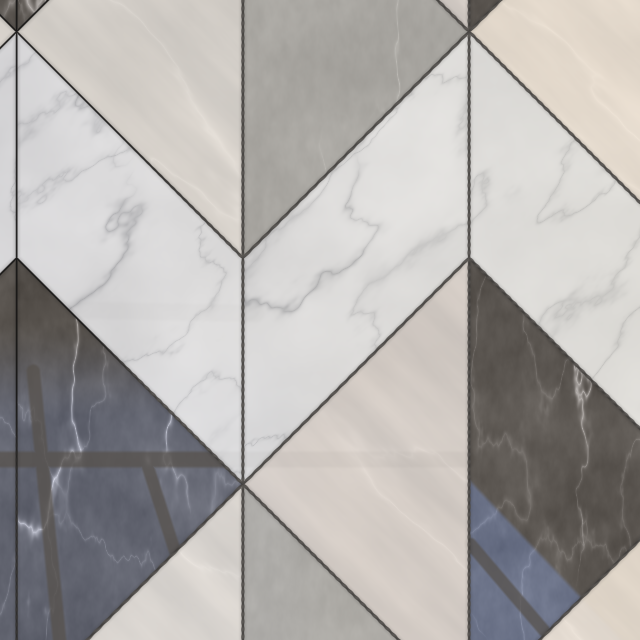
A Shadertoy shader for this pattern:

```glsl
#define TILE 0.3535
#define ORIGIN vec2(0.026, 0.0495)
#define JOINT 0.0046
#define JOINT_COLOR vec3(0.25, 0.24, 0.23)
#define WHITE_MARBLE vec3(0.865, 0.86, 0.855)
#define CREAM_STONE vec3(0.83, 0.81, 0.785)
#define BEIGE_STONE vec3(0.82, 0.79, 0.765)
#define GREY_STONE vec3(0.67, 0.66, 0.64)
#define DARK_STONE vec3(0.35, 0.33, 0.31)
#define SKY_GLOW vec3(0.03, 0.06, 0.125)
#define BAR_COLOR vec3(0.34, 0.32, 0.30)

float hash(vec2 p) {
    vec3 h = fract(vec3(p.xyx) * 0.1031);
    h += dot(h, h.yzx + 33.33);
    return fract((h.x + h.y) * h.z);
}

float noise(vec2 p) {
    vec2 i = floor(p), f = fract(p);
    f = f * f * (3.0 - 2.0 * f);
    return mix(mix(hash(i), hash(i + vec2(1, 0)), f.x),
               mix(hash(i + vec2(0, 1)), hash(i + vec2(1, 1)), f.x), f.y);
}

float fbm(vec2 p) {
    float sum = 0.0, amp = 0.5;
    for (int i = 0; i < 5; i++) {
        sum += amp * noise(p);
        p = mat2(1.6, 1.2, -1.2, 1.6) * p + 7.3;
        amp *= 0.5;
    }
    return sum;
}

// Thin ridges of warped noise
float vein(vec2 p, float sharpness) {
    p += 1.1 * vec2(fbm(p * 1.7), fbm(p * 1.7 + 19.0));
    return exp(-abs(noise(p) - 0.5) * sharpness);
}

// Soft straight bar from a to b
float bar(vec2 p, vec2 a, vec2 b, float halfWidth) {
    vec2 pa = p - a, ba = b - a;
    float d = length(pa - ba * clamp(dot(pa, ba) / dot(ba, ba), 0.0, 1.0));
    return 1.0 - smoothstep(halfWidth * 0.7, halfWidth * 1.2, d);
}

// Distance to the nearest multiple of a period
float gridDist(float x, float period) {
    return abs(x - period * round(x / period));
}

void mainImage(out vec4 fragColor, in vec2 fragCoord) {
    vec2 p = fragCoord / iResolution.y;
    p.y = 1.0 - p.y;
    vec2 g = (p - ORIGIN) / TILE;

    // Mirrored columns: chevron band, then two interlocking triangles
    float column = floor(g.x);
    float t = 2.0 * gridDist(g.x * 0.5, 1.0);
    float rise = g.y - t;
    float q = mod(rise, 3.0);
    float row = floor(rise / 3.0);
    bool chevron = q < 1.0;
    bool upper = q < 3.0 - 2.0 * t;
    bool paleColumn = mod(column, 4.0) == 1.0;
    bool dark = !chevron && upper && !paleColumn;

    float seed = hash(vec2(column + 11.0, row * 3.0 + (chevron ? 5.0 : upper ? 6.0 : 7.0)));
    vec2 s = g + seed * 37.0;
    vec2 diag = vec2(s.x + s.y, s.x - s.y);
    float cloud = fbm(s * 2.5) - 0.48;
    float grain = fbm(s * vec2(26.0, 14.0)) - 0.48;
    float patches = smoothstep(0.38, 0.62, fbm(s * 1.6 + 4.0));

    // Stone of each tile
    vec3 col;
    if (chevron) {
        col = WHITE_MARBLE + vec3(0.03, 0.025, 0.0) * (p.x - 0.5) + cloud * 0.09;
        float veins = vein(diag * vec2(1.7, 0.9), 30.0) * 0.16 * patches
                    + vein(diag * vec2(2.8, 1.3) + 8.0, 45.0) * 0.09;
        col -= veins * vec3(1.0, 0.98, 0.94);
    } else if (dark) {
        col = DARK_STONE + 0.03 * (seed - 0.5) + cloud * 0.16 + grain * 0.07;
        float veins = vein(s * vec2(2.4, 0.9), 75.0) * 0.36 * patches
                    + vein(s * vec2(4.0, 1.5) + 5.0, 60.0) * 0.10;
        col += veins * vec3(1.0, 1.0, 1.02);
    } else if (!upper && paleColumn) {
        col = GREY_STONE + cloud * 0.09 + grain * 0.05;
        col += vein(s * vec2(2.6, 0.8), 65.0) * 0.12 * patches;
    } else {
        vec3 base = upper ? BEIGE_STONE : CREAM_STONE;
        base += column > 1.0 ? vec3(0.05, 0.03, 0.005) : vec3(0.0);
        float streak = fbm(vec2(diag.y * 5.0, diag.x * 0.8)) - 0.48;
        col = base + cloud * 0.05 + streak * vec3(0.11, 0.10, 0.09);
        col += vein(diag.yx * vec2(2.0, 0.6), 40.0) * 0.035;
    }

    // Polished reflection of sky and window bars
    float leftPane = smoothstep(0.50, 0.66, p.y) * (1.0 - smoothstep(0.40, 0.55, p.x));
    float rightPane = smoothstep(-0.006, 0.006, p.y - 0.75 - 1.05 * (p.x - 0.733))
                    * step(2.0, g.x);
    col += SKY_GLOW * (leftPane + 1.6 * rightPane) * (dark ? 1.0 : 0.1);
    float bars = bar(p, vec2(-0.1, 0.718), vec2(0.73, 0.718), 0.013);
    bars = max(bars, bar(p, vec2(0.052, 0.58), vec2(0.095, 1.02), 0.011));
    bars = max(bars, bar(p, vec2(0.228, 0.72), vec2(0.273, 0.86), 0.010));
    bars = max(bars, bar(p, vec2(0.735, 0.85), vec2(0.85, 0.985), 0.010));
    bars = max(bars, 0.5 * bar(p, vec2(-0.1, 0.48), vec2(0.4, 0.49), 0.014));
    col = mix(col, BAR_COLOR, bars * (dark ? 0.75 : 0.05));

    // Joints: crisp and black at left, wider with a fine ripple elsewhere
    float across = gridDist(g.x, 1.0);
    float slant = min(min(gridDist(rise, 3.0), gridDist(rise - 1.0, 3.0)),
                      gridDist(g.y + t, 3.0)) * 0.7071;
    float d = min(across, slant) * TILE;
    float worn = smoothstep(0.15, 0.40, p.x + 0.25 * smoothstep(0.4, 0.8, p.y));
    float ripple = 0.5 + 0.5 * sin(g.y * 190.0 + g.x * 40.0);
    float halfWidth = 0.5 * JOINT * mix(0.6, 0.8 + 0.35 * ripple, worn);
    float aa = 0.75 / iResolution.y;
    float joint = 1.0 - smoothstep(halfWidth - aa, halfWidth + aa, d);
    float shade = 1.0 - smoothstep(0.0, JOINT * 1.8, d);
    col *= 1.0 - 0.12 * shade;
    col = mix(col, JOINT_COLOR * mix(0.35, 1.0 + 0.3 * ripple, worn), joint * 0.92);

    fragColor = vec4(clamp(col, 0.0, 1.0), 1.0);
}
```
